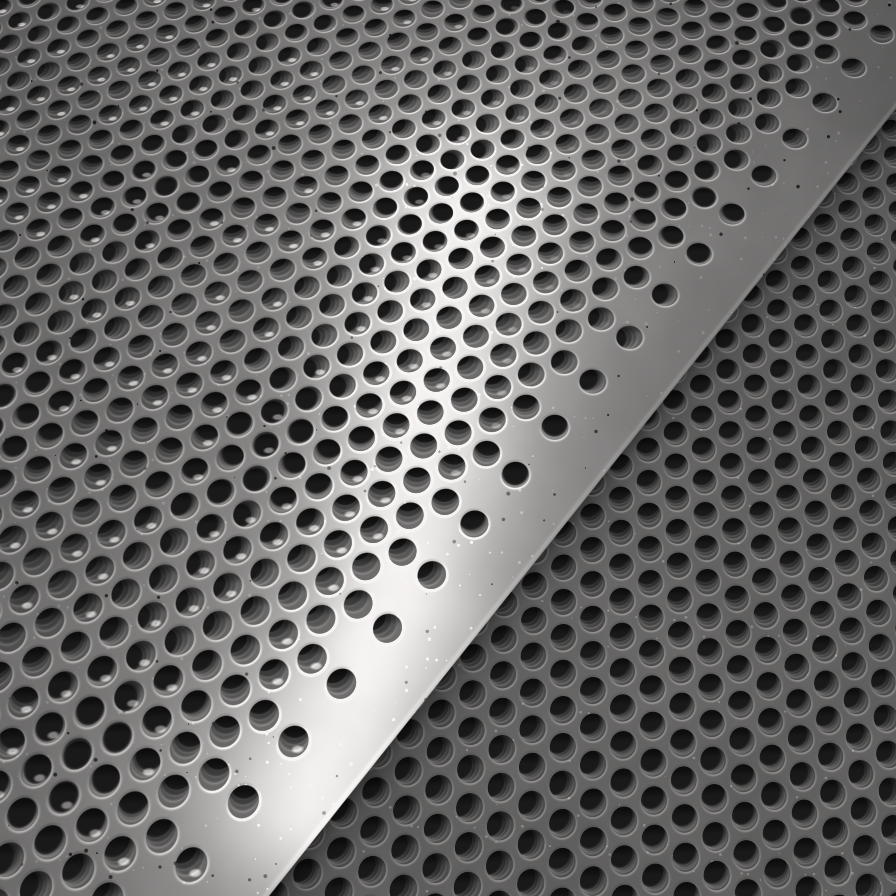
A Shadertoy shader for this texture:

```glsl
// Two overlapping perforated steel sheets in perspective, the upper one lit by a soft glare.

const float HOLE_RADIUS = 0.37;   // in units of the hole pitch
const float ROW_RATIO = 1.732;    // row period of a hexagonal lattice
const vec3 STEEL_TINT = vec3(1.0, 0.99, 0.985);

float hash(vec2 p) {
    return fract(sin(dot(p, vec2(41.3, 289.1))) * 4375.5);
}

// Layered sines: slow uneven staining, about -1 to 1
float stains(vec2 p) {
    float sum = 0.0, weight = 0.5;
    for (int k = 0; k < 4; k++) {
        sum += weight * sin(p.x + 1.7 * sin(p.y)) * cos(p.y + 1.3 * sin(p.x));
        p = mat2(1.5, 1.2, -1.2, 1.5) * p + 2.1;
        weight *= 0.6;
    }
    return sum;
}

// Cellular noise: sparse dust flecks
float flecks(vec2 p, float density) {
    vec2 cell = floor(p);
    vec2 center = 0.25 + 0.5 * vec2(hash(cell), hash(cell + 7.3));
    float size = 0.06 + 0.16 * hash(cell + 3.1);
    float present = step(1.0 - density, hash(cell + 19.7));
    return present * (1.0 - smoothstep(size * 0.4, size, length(fract(p) - center)));
}

// Inverse projection: canvas point to sheet lattice, from two vanishing points
vec2 sheetCoords(vec2 q, vec2 origin, vec2 vanishX, vec2 vanishY, vec2 rate) {
    return inverse(mat2(rate.x * (vanishX - q), rate.y * (vanishY - q))) * (q - origin);
}

// Nearest hole of the centered lattice: xy = offset in pitches, zw = hole id
vec4 nearestHole(vec2 g) {
    vec2 corner = floor(g + 0.5), middle = floor(g) + 0.5;
    vec2 scale = vec2(ROW_RATIO, 1.0);
    vec2 a = (g - corner) * scale, b = (g - middle) * scale;
    return dot(a, a) < dot(b, b) ? vec4(a, corner) : vec4(b, middle);
}

// Stacked sheets seen through a hole; p is in hole radii
float holeDepth(vec2 p, vec2 drift, float tone, float blur) {
    float shade = 0.10;
    for (int k = 3; k >= 1; k--) {
        float level = float(k);
        float d = length(p - drift * level) - 0.96;
        shade = mix(shade, tone * (1.1 - 0.2 * level), smoothstep(-blur, blur, d));
        shade += 0.13 * exp(-pow(d / (0.05 + blur), 2.0)) * smoothstep(0.5, -0.8, p.y);
    }
    // Shadowed wall on the far side
    return shade * mix(1.0, 0.5, smoothstep(0.1, 0.9, p.y));
}

// Metal with a hole cut into it and a worn, lit rim
float punch(float metal, float inside, vec2 p, float gloss, float blur) {
    float d = length(p) - 1.0;
    vec2 dir = p / max(length(p), 0.001);
    float facing = dot(dir, vec2(0.35, -0.94));
    float rim = exp(-pow((d - 0.07) / (0.07 + 0.5 * blur), 2.0));
    metal += rim * gloss * (0.12 + 0.22 * facing);
    return mix(inside, metal, smoothstep(-blur, blur, d));
}

float segmentDistance(vec2 p, vec2 a, vec2 b) {
    vec2 ab = b - a;
    return length(p - a - ab * clamp(dot(p - a, ab) / dot(ab, ab), 0.0, 1.0));
}

float lowerSheet(vec2 q, vec2 g, float aa) {
    vec4 hole = nearestHole(g);
    vec2 p = hole.xy / HOLE_RADIUS;
    float blur = aa / HOLE_RADIUS;
    vec2 drift = vec2(-0.17, 0.19) + 0.09 * vec2(sin(hole.z * 0.7), cos(hole.w * 0.5))
               + 0.08 * (hash(hole.zw) - 0.5);
    float metal = 0.41 - 0.10 * length(q - vec2(0.68, 0.3)) + 0.025 * stains(q * 16.0);
    metal += 0.15 * flecks(q * 95.0, 0.05);
    return punch(metal, holeDepth(p, drift, 0.33, blur), p, 0.5, blur);
}

float upperSheet(vec2 q, vec2 g, float aa) {
    vec4 hole = nearestHole(g);
    // Blank margin: one straight row, then the staggered field
    bool isStaggered = fract(hole.z) > 0.25;
    bool isPunched = hole.w > (isStaggered ? 1.0 : -0.5);
    vec2 p = mat2(0.64, 0.77, -0.77, 0.64) * hole.xy / HOLE_RADIUS;
    float blur = aa / HOLE_RADIUS;

    // Glare along a bent streak, fading towards the far corners
    float streak = segmentDistance(q, vec2(0.52, 0.76), vec2(0.44, 0.33));
    streak = min(streak, segmentDistance(q, vec2(0.44, 0.33), vec2(0.34, 0.10)));
    float glare = exp(-pow(streak / 0.105, 2.0));
    float haze = exp(-pow(streak / 0.27, 2.0));
    float metal = 0.42 + 0.15 * haze + 0.38 * glare + 0.03 * stains(q * 13.0);
    metal -= 0.10 * smoothstep(0.45, 0.95, length(q - vec2(0.48, 0.45)));
    metal += (0.08 + 0.2 * glare) * flecks(q * 85.0, 0.12);
    metal -= 0.30 * flecks(q * 70.0 + 31.0, 0.05);

    // The sheet below slips in and out of register from hole to hole
    vec2 drift = vec2(-0.16, 0.20) + 0.22 * vec2(sin(hole.z * 1.1 + hole.w * 0.4),
                 cos(hole.w * 0.8 - hole.z * 0.3)) + 0.15 * (hash(hole.zw) - 0.5);
    float inside = holeDepth(p, drift, 0.32 + 0.16 * haze, blur);
    float glint = step(0.6, hash(hole.zw + 5.0)) * smoothstep(0.75, 0.35, q.x);
    inside += 0.4 * glint * smoothstep(0.25, 0.1, length((p - vec2(0.3, -0.5)) * vec2(0.5, 0.8)));
    return isPunched ? punch(metal, inside, p, 0.75 + 0.6 * glare, blur) : metal;
}

void mainImage(out vec4 fragColor, in vec2 fragCoord) {
    vec2 q = fragCoord / iResolution.xy;
    vec2 upper = sheetCoords(q, vec2(0.2135, 0.0352), vec2(2.956, 3.335), vec2(-2.715, 2.87), vec2(0.0217, 0.0114));
    vec2 lower = sheetCoords(q, vec2(0.629, 0.367), vec2(13.6, 0.6), vec2(0.65, 4.885), vec2(0.005, 0.0085));
    float aaUpper = 0.6 * fwidth(upper.y), aaLower = 0.6 * fwidth(lower.y);

    // Contact shadow beside the cut edge, and a thin bright burr on it
    float edge = upper.y + 1.9;
    float shade = lowerSheet(q, lower, aaLower) * (1.0 - 0.45 * exp(min(edge, 0.0) * 2.2));
    float top = upperSheet(q, upper, aaUpper) + 0.08 * exp(-pow((edge - 0.08) / 0.06, 2.0));
    shade = mix(shade, top, smoothstep(-aaUpper, aaUpper, edge));
    fragColor = vec4(clamp(shade, 0.0, 0.97) * STEEL_TINT, 1.0);
}
```
